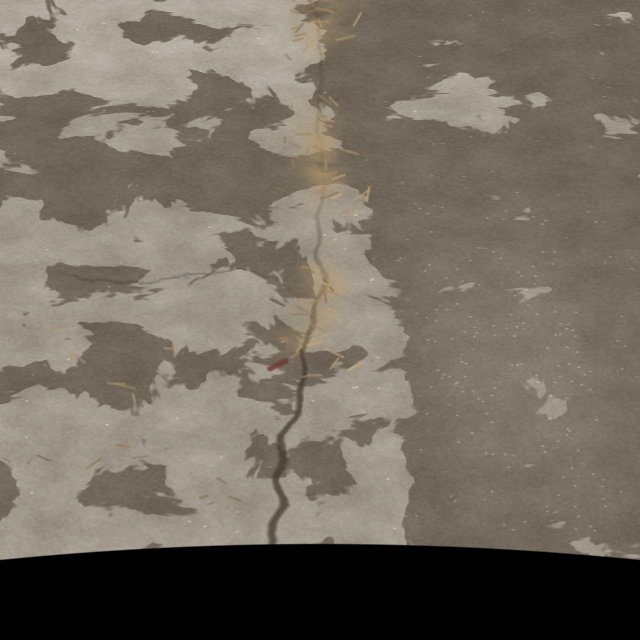
Give the GLSL for this texture, as a WebGL 2 fragment shader.

```glsl
#version 300 es
precision highp float;
// Weathered concrete: pale worn patches over damp grey ground, split by a seam
// with dry straw, above a curved black border. Layered sines shape the patches,
// cellular noise gives grit and specks, and a loop scatters the straw.

#define PATCH_SCALE 10.0
#define PATCH_ROUGHNESS 1.25
#define GRIT_SCALE 170.0
#define GRIT_AMOUNT 0.13
#define STRAW_COUNT 90
#define TUFT_SPACING 0.235
#define DAMP_COLOR vec3(0.415, 0.375, 0.325)
#define PALE_COLOR vec3(0.74, 0.71, 0.66)
#define STRAW_COLOR vec3(0.70, 0.59, 0.42)
#define CRACK_COLOR vec3(0.25, 0.22, 0.18)

uniform vec2 u_resolution;
out vec4 fragColor;

vec2 hash2(vec2 p) {
  vec3 q = fract(p.xyx * vec3(0.1031, 0.1030, 0.0973));
  q += dot(q, q.yzx + 33.33);
  return fract((q.xx + q.yz) * q.zy);
}

// Rotated, gently warped sine octaves, roughly -1 to 1
float layeredSines(vec2 p) {
  const mat2 turn = mat2(0.8, 0.6, -0.6, 0.8);
  float sum = 0.0, amp = 0.5;
  for (int i = 0; i < 6; i++) {
    p = turn * p * 1.75 + vec2(1.7, 4.3);
    p += 0.4 * sin(p.yx * 0.9 + float(i));
    sum += amp * sin(p.x) * sin(p.y);
    amp *= 0.62;
  }
  return sum;
}

// Nearest cell: x = distance to its point, y = random id
vec2 cellular(vec2 p) {
  vec2 cell = floor(p), best = vec2(9.0, 0.0);
  for (int j = -1; j <= 1; j++)
    for (int i = -1; i <= 1; i++) {
      vec2 id = cell + vec2(i, j);
      float d = length(id + hash2(id) - p);
      if (d < best.x) best = vec2(d, hash2(id + 71.0).x);
    }
  return best;
}

float glow(vec2 p, vec2 center, vec2 radius) {
  vec2 q = (p - center) / radius;
  return exp(-dot(q, q));
}

float segment(vec2 p, vec2 a, vec2 b) {
  vec2 pa = p - a, ba = b - a;
  return length(pa - ba * clamp(dot(pa, ba) / dot(ba, ba), 0.0, 1.0));
}

float seamX(float y) {
  return mix(0.425, 0.5, smoothstep(0.15, 0.6, y))
       + (1.0 - 0.75 * y) * (0.009 * sin(y * 37.0) + 0.006 * sin(y * 91.0 + 1.0));
}

// Where the worn pale surface is likely (positive) or not
float wearBias(vec2 p) {
  float slabEdge = mix(0.64, 0.51, smoothstep(0.55, 0.85, p.y));
  float leftSide = smoothstep(0.05, -0.05, p.x - slabEdge);
  float band = 0.33 - 0.85 * glow(p, vec2(0.25, 0.74), vec2(2.0, 0.075));
  float bias = mix(-0.75, band, leftSide);
  bias += 1.0 * glow(p, vec2(0.73, 0.845), vec2(0.17, 0.04));
  bias += 1.1 * glow(p, vec2(0.98, 0.14), vec2(0.10, 0.04));
  bias -= 0.55 * glow(p, vec2(0.17, 0.43), vec2(0.15, 0.06));
  return bias - 0.40 * glow(p, vec2(0.57, 0.38), vec2(0.07, 0.05));
}

void main() {
  vec2 uv = gl_FragCoord.xy / u_resolution;
  float px = 1.0 / u_resolution.y;
  vec2 ground = vec2(uv.x, uv.y * (1.1 + 0.6 * uv.y));

  // Patches and broad stains
  float wear = wearBias(uv) + PATCH_ROUGHNESS * layeredSines(ground * PATCH_SCALE);
  float pale = smoothstep(-0.07, 0.10, wear);
  float stain = layeredSines(ground * 17.0 + 5.0);
  float scuff = glow(uv, vec2(0.82 - 0.2 * (uv.y - 0.4), 0.42), vec2(0.17, 0.22));
  float dampTone = 0.07 + 0.24 * scuff + 0.10 * stain;
  float topLight = smoothstep(0.78, 0.92, uv.y);
  float paleTone = 0.65 + 0.17 * topLight + 0.17 * stain;
  float tone = mix(dampTone, paleTone, pale);

  // Grit and scattered bright specks
  vec2 grit = cellular(ground * GRIT_SCALE);
  tone += GRIT_AMOUNT * (grit.y - 0.5) * smoothstep(0.9, 0.2, grit.x);
  vec2 speck = cellular(ground * 115.0 + 19.0);
  float chance = 0.994 - 0.16 * scuff * smoothstep(-0.4, 0.5, stain);
  tone += 0.35 * smoothstep(chance, chance + 0.004, speck.y) * smoothstep(0.45, 0.1, speck.x);
  vec3 color = mix(DAMP_COLOR, PALE_COLOR, tone);

  // Main seam and a faint cross crack
  float offset = uv.x - seamX(uv.y) - 0.006 * stain;
  float seamWidth = mix(0.007, 0.002, smoothstep(0.2, 0.7, uv.y)) * (0.75 + 0.6 * stain);
  float seam = smoothstep(seamWidth + 0.003 + px, seamWidth * 0.3, abs(offset));
  color = mix(color, CRACK_COLOR, seam * mix(0.75, 0.2, smoothstep(0.4, 0.7, uv.y)));
  float cross = abs(uv.y - 0.567 - 0.008 * sin(uv.x * 23.0) - 0.012 * stain);
  float crossFade = smoothstep(0.05, 0.15, uv.x) * smoothstep(0.48, 0.38, uv.x);
  color = mix(color, CRACK_COLOR, 0.3 * crossFade * smoothstep(0.003 + px, 0.0, cross));

  // Straw dust, then single stalks in tufts and strays
  float tuft = 0.5 + 0.5 * cos(6.2832 * (uv.y - 0.52) / TUFT_SPACING);
  tuft *= smoothstep(0.36, 0.45, uv.y) * exp(-pow(offset / 0.032, 2.0));
  color = mix(color, STRAW_COLOR, tuft * clamp(0.5 + 0.6 * stain, 0.0, 0.8));
  for (int i = 0; i < STRAW_COUNT; i++) {
    vec2 r = hash2(vec2(i, 3)), s = hash2(vec2(i, 47));
    float y = 0.52 + TUFT_SPACING * float(i % 3) + 0.13 * (r.x + s.x - 1.0);
    vec2 root = vec2(seamX(y) + 0.075 * (r.y + s.y - 1.0), y);
    if (i % 8 == 0) root = vec2(0.08 + 0.28 * r.x, 0.22 + 0.36 * r.y);
    float angle = 6.2832 * s.x;
    vec2 tip = root + (0.012 + 0.022 * s.y) * vec2(cos(angle), 0.6 * sin(angle));
    float stalk = smoothstep(0.0018 + px, 0.0004, segment(uv, root, tip));
    color = mix(color, STRAW_COLOR * (0.7 + 0.45 * r.y), 0.6 * stalk);
  }
  float leaf = segment(uv, vec2(0.422, 0.424), vec2(0.446, 0.436));
  color = mix(color, vec3(0.42, 0.22, 0.20), 0.8 * smoothstep(0.005 + px, 0.002, leaf));

  // Curved black border
  float rim = 0.15 - 0.1 * pow(uv.x - 0.5, 2.0);
  color *= smoothstep(rim - px, rim + px, uv.y);
  fragColor = vec4(clamp(color, 0.0, 1.0), 1.0);
}
```
